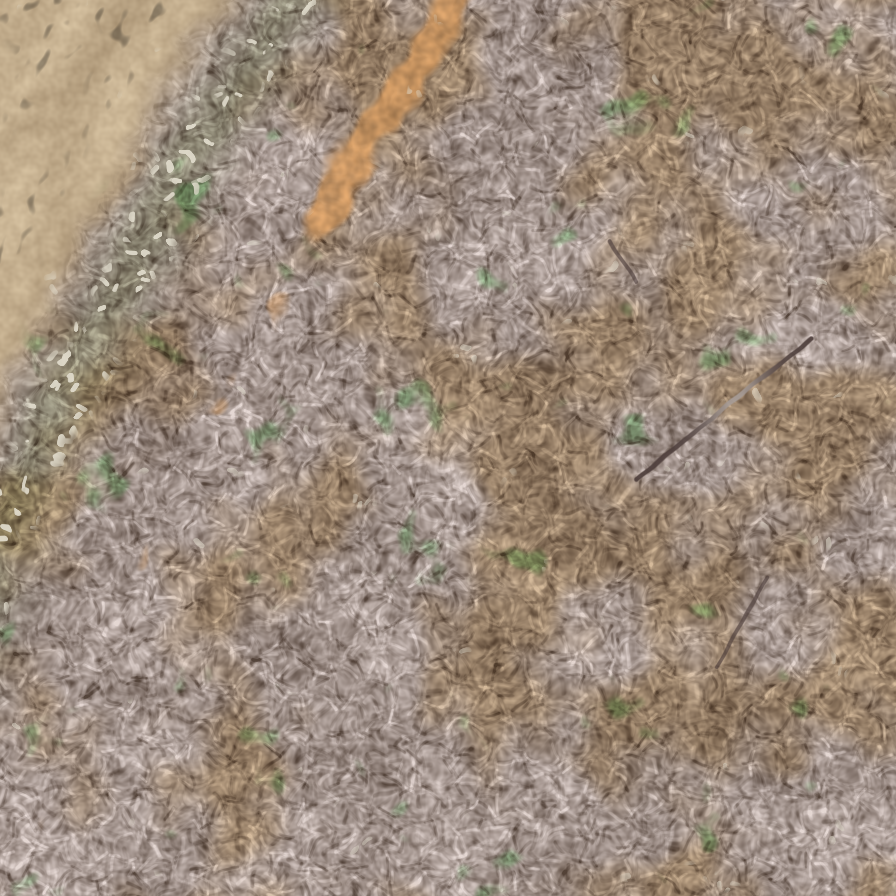
This texture is drawn by a WebGL 1 fragment shader. Its source:

```glsl
precision highp float;
uniform vec2 u_resolution;

const vec3 SHADOW = vec3(0.33, 0.27, 0.22);
const vec3 STRAW = vec3(0.87, 0.83, 0.77);
const vec3 SAND_DARK = vec3(0.62, 0.53, 0.41);
const vec3 SAND_LIGHT = vec3(0.85, 0.77, 0.64);
const vec3 CLAY = vec3(0.79, 0.58, 0.37);
const vec3 STONE = vec3(0.89, 0.87, 0.81);
const vec3 TWIG = vec3(0.30, 0.24, 0.23);
const vec3 BROWN_TINT = vec3(0.93, 0.85, 0.76);
const vec3 MAUVE_TINT = vec3(1.0, 0.985, 1.04);
const vec3 GREEN_TINT = vec3(0.74, 0.94, 0.76);
const vec3 MOSS_TINT = vec3(0.83, 0.87, 0.78);

vec2 hash2(vec2 p) {
  vec3 q = fract(p.xyx * vec3(0.1031, 0.1030, 0.0973));
  q += dot(q, q.yzx + 33.33);
  return fract((q.xx + q.yz) * q.zy);
}

float cornerSlope(vec2 cell, vec2 offset) {
  float angle = 6.2832 * hash2(cell).x;
  return dot(vec2(cos(angle), sin(angle)), offset);
}

float gradientNoise(vec2 p) {
  vec2 i = floor(p), f = p - i;
  vec2 u = f * f * f * (f * (f * 6.0 - 15.0) + 10.0);
  vec2 e = vec2(1.0, 0.0);
  return mix(mix(cornerSlope(i, f), cornerSlope(i + e, f - e), u.x),
             mix(cornerSlope(i + e.yx, f - e.yx), cornerSlope(i + 1.0, f - 1.0), u.x), u.y);
}

float segmentDistance(vec2 p, vec2 a, vec2 b) {
  vec2 ab = b - a;
  return length(p - a - ab * clamp(dot(p - a, ab) / dot(ab, ab), 0.0, 1.0));
}

// Sum of short strokes, one per cell, each with a random heading and signed tone
float strokes(vec2 p, float halfLength, float width) {
  vec2 home = floor(p);
  float total = 0.0;
  for (int y = -1; y <= 1; y++) {
    for (int x = -1; x <= 1; x++) {
      vec2 cell = home + vec2(float(x), float(y));
      vec2 place = hash2(cell), look = hash2(cell + 57.0);
      float angle = 3.1416 * look.x;
      vec2 reach = halfLength * vec2(cos(angle), sin(angle));
      vec2 d = p - cell - place;
      float body = 1.0 - smoothstep(width * 0.25, width, segmentDistance(d, -reach, reach));
      total += (2.0 * look.y - 1.0) * body;
    }
  }
  return total;
}

float twig(vec2 p, vec2 a, vec2 b, float width) {
  return 1.0 - smoothstep(width * 0.4, width, segmentDistance(p, a, b));
}

float ridge(float x, float centre, float width) {
  float d = (x - centre) / width;
  return exp(-d * d);
}

vec3 grass(vec2 p, vec2 bent, float broad) {
  float tone = 0.58 + 0.2 * broad + 0.2 * gradientNoise(p * 42.0 + 5.0)
             + 0.34 * gradientNoise(bent * 95.0) + 0.26 * gradientNoise(bent * 190.0 + 9.0);
  tone += 0.24 * strokes(bent * 58.0, 0.55, 0.17);
  tone += 0.22 * strokes(bent * 88.0 + 31.0, 0.5, 0.24);
  tone -= 0.24 * smoothstep(0.2, 0.5, gradientNoise(bent * 62.0 + 71.0));
  vec3 color = mix(SHADOW, STRAW, clamp(tone, 0.0, 1.05));

  // Dry brown clumps to the right, mauve and green elsewhere
  float clump = gradientNoise(p * 6.0 + 13.0) + 0.5 * gradientNoise(p * 17.0 + 3.0);
  float brown = smoothstep(-0.1, 0.45, clump + 0.2 * smoothstep(0.3, 0.8, p.x));
  color *= mix(MAUVE_TINT, BROWN_TINT, brown);
  float green = gradientNoise(p * 12.0 + 41.0) + 0.5 * gradientNoise(p * 36.0);
  return color * mix(vec3(1.0), GREEN_TINT, smoothstep(0.36, 0.62, green));
}

vec3 sand(vec2 p) {
  vec2 along = vec2(dot(p, vec2(0.86, -0.51)), dot(p, vec2(0.51, 0.86)));
  float tone = 0.6 + 0.45 * gradientNoise(along * vec2(22.0, 7.0))
             + 0.28 * gradientNoise(p * 60.0) + 0.2 * gradientNoise(p * 150.0);
  float pits = smoothstep(0.22, 0.5, gradientNoise(along * vec2(75.0, 42.0) + 8.0));
  pits *= smoothstep(-0.05, 0.3, gradientNoise(along * vec2(15.0, 5.0) + 2.0));
  return mix(SAND_DARK, SAND_LIGHT, clamp(tone, 0.0, 1.0)) * (1.0 - 0.3 * pits);
}

void main() {
  vec2 p = gl_FragCoord.xy / u_resolution.y;
  float broad = gradientNoise(p * 9.0) + 0.5 * gradientNoise(p * 20.0 + 17.0);
  vec2 bend = vec2(gradientNoise(p * 35.0), gradientNoise(p * 35.0 + 23.0));
  vec2 bent = p + 0.009 * bend;

  // Distance across the curved bank that runs beside the sandy track
  float drop = 1.0 - p.y;
  float across = p.x - (0.26 - 0.66 * drop + 0.2 * drop * drop) + 0.02 * broad + 0.012 * bend.x;

  vec3 color = grass(p, bent, broad);
  float verge = ridge(across, 0.065, 0.045);
  color *= mix(vec3(1.0), MOSS_TINT, verge);

  // Bare clay strip, broken up lower down
  float patches = smoothstep(0.0, 0.4, gradientNoise(p * 14.0 + 6.0) + 0.4 * bend.y);
  float bare = ridge(across, 0.25, 0.026) * mix(0.5 * patches, 1.0, smoothstep(0.7, 0.77, p.y));
  vec3 clay = CLAY * (1.0 + 0.22 * gradientNoise(p * 40.0) + 0.2 * gradientNoise(p * 110.0));
  color = mix(color, clay, smoothstep(0.25, 0.7, bare) * 0.9);

  color = mix(color, sand(p), 1.0 - smoothstep(-0.035, 0.03, across));

  // Pale stones crowd the verge and thin out elsewhere
  float stones = smoothstep(0.3, 0.65, strokes(bent * 72.0 + 91.0, 0.24, 0.36));
  float sparse = 0.5 * smoothstep(0.3, 0.5, gradientNoise(p * 24.0 + 37.0));
  color = mix(color, STONE, stones * max(smoothstep(0.3, 0.8, verge) * 0.9, sparse));

  // Fallen twigs, the longest one bleached along its middle
  vec2 t = p + 0.003 * bend;
  float bleached = ridge(p.x, 0.82, 0.035);
  float longTwig = twig(t, vec2(0.71, 0.465), vec2(0.905, 0.622), 0.0038);
  color = mix(color, mix(TWIG, vec3(0.66, 0.62, 0.60), bleached), longTwig * 0.9);
  float smallTwigs = max(twig(t, vec2(0.80, 0.255), vec2(0.855, 0.355), 0.003),
                         twig(t, vec2(0.68, 0.73), vec2(0.71, 0.685), 0.003));
  color = mix(color, TWIG, smallTwigs * 0.65);

  gl_FragColor = vec4(clamp(color, 0.0, 1.0), 1.0);
}
```
